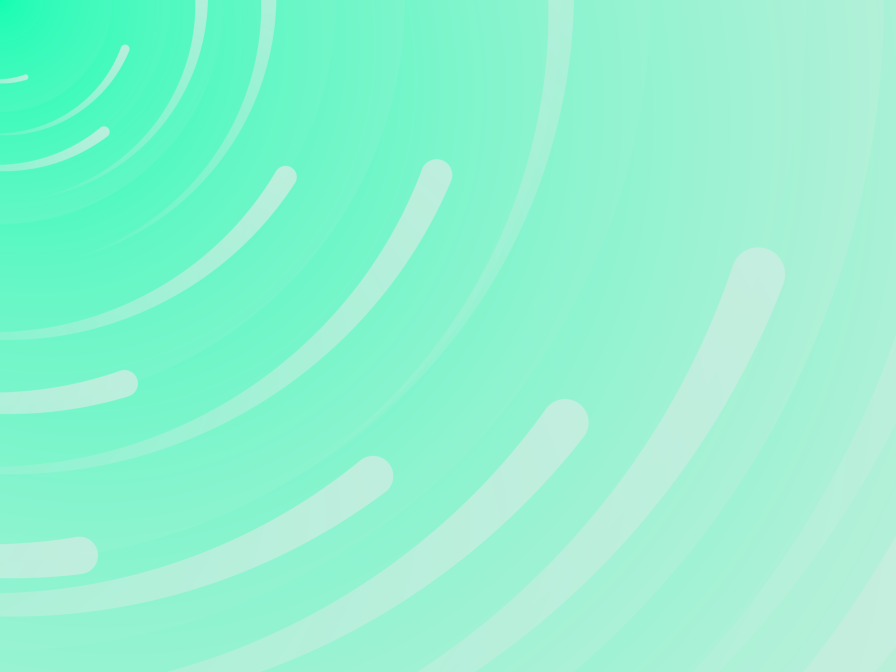
Write a Shadertoy shader that draws this background.

```glsl
const float HALF_TURN = 3.14159265;
const float SPACING = 0.05;          // one orbit step, in canvas heights
const float TRAIL_ANGLE = 0.5 * HALF_TURN;
const vec3 MINT_DEEP = vec3(0.02, 1.0, 0.68);
const vec3 MINT_PALE = vec3(0.78, 0.936, 0.87);
const vec3 TRAIL_COLOR = vec3(0.79, 0.93, 0.88);

// Orbit radius (in steps) and head angle of each trail
const int TRAILS = 15;
const vec2 TRAIL[TRAILS] = vec2[TRAILS](
    vec2(2.42, 1.25), vec2(4.0, 0.374), vec2(5.0, 0.903),
    vec2(6.0, -0.1), vec2(8.0, -0.24), vec2(10.0, 0.555),
    vec2(12.0, 1.257), vec2(14.0, 0.381), vec2(16.7, 1.429),
    vec2(16.7, -0.49), vec2(18.0, 0.906), vec2(21.0, 0.642),
    vec2(24.0, 0.347), vec2(29.0, -0.35), vec2(32.0, 0.34));

// Radius (in steps), contrast and strongest angle of each tonal step
const int STEPS = 9;
const vec3 TONE_STEP[STEPS] = vec3[STEPS](
    vec3(3.33, 0.035, 1.1), vec3(5.07, 0.018, 0.3),
    vec3(6.67, 0.04, 1.2), vec3(10.0, 0.014, 0.1),
    vec3(12.05, 0.03, 0.7), vec3(16.7, 0.022, 0.9),
    vec3(19.35, 0.016, 0.7), vec3(24.0, 0.008, 0.1),
    vec3(26.3, 0.035, 0.65));

float coverage(float dist, float pixel) {
    return 1.0 - smoothstep(-0.75 * pixel, 0.75 * pixel, dist);
}

// Brightens toward a circle's rim, then drops just outside it
float toneStep(float radius, float angle, vec3 rim, float pixel) {
    float offset = radius - rim.x * SPACING;
    float falloff = exp(-abs(offset) / (0.045 + 0.003 * rim.x));
    float side = 2.0 * coverage(offset, pixel) - 1.0;
    float facing = 0.6 + 0.4 * cos(2.0 * (angle - rim.z));
    return side * falloff * rim.y * facing;
}

// Tapered arc with a round head; returns its opacity
float trailOpacity(vec2 p, float radius, float angle, vec2 trail, float pixel) {
    float orbit = trail.x * SPACING;
    float headSize = orbit / 30.0;
    float behind = angle - trail.y;
    float remain = clamp(1.0 - behind / TRAIL_ANGLE, 0.0, 1.0);
    vec2 head = orbit * vec2(cos(trail.y), sin(trail.y));
    float cap = length(p - head) - headSize;
    float arc = abs(radius - orbit) - headSize * remain;
    float dist = behind < 0.0 ? cap : min(cap, arc);
    return coverage(dist, pixel) * 0.85 * remain;
}

void mainImage(out vec4 fragColor, in vec2 fragCoord) {
    // Polar frame around the upper left corner
    vec2 p = vec2(fragCoord.x, iResolution.y - fragCoord.y) / iResolution.y;
    float pixel = 1.0 / iResolution.y;
    float radius = length(p);
    float angle = atan(p.y, p.x);

    // Radial wash, slightly deeper along the diagonal
    float tone = 0.75 * pow(radius, 0.49);
    tone -= 0.045 * sin(2.0 * angle) * smoothstep(0.1, 0.8, radius) - 0.015;
    for (int i = 0; i < STEPS; i++) {
        tone += toneStep(radius, angle, TONE_STEP[i], pixel);
    }
    vec3 color = mix(MINT_DEEP, MINT_PALE, clamp(tone, 0.0, 1.0));

    // Pale orbiting trails
    for (int i = 0; i < TRAILS; i++) {
        color = mix(color, TRAIL_COLOR, trailOpacity(p, radius, angle, TRAIL[i], pixel));
    }
    fragColor = vec4(color, 1.0);
}
```
